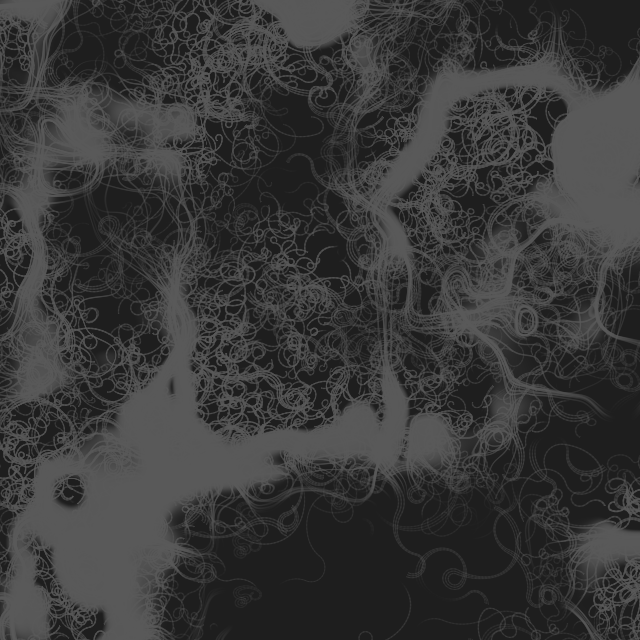
This pattern is drawn by a WebGL 1 fragment shader. Its source:

```glsl
precision highp float;
// Tangles of fine grey threads on near-black: curling trails built as chains of
// tangent arcs scattered by cell, plus ropes of strands that follow noise contours.
// A clump field decides where threads gather; overlapping ink saturates softly.
uniform vec2 u_resolution;

const vec3 GROUND = vec3(0.117);
const vec3 THREAD = vec3(0.348);
const float HALF_WIDTH = 0.001;      // thread half width
const float BEAD_SPACING = 0.0055;   // fine beading along a trail
const float BEAD_DEPTH = 0.4;
const float LARGE_CELL = 0.2;
const float SMALL_CELL = 0.085;
const float PLY_GAP = 0.0042;        // widest gap in a three-ply trail
const float CLUMP_SCALE = 3.1;
const vec2 CLUMP_RANGE = vec2(0.42, 0.68);  // void to crowded
const vec2 DENSE_RANGE = vec2(0.50, 0.70);  // crowded to solid
const vec2 INK_GAIN = vec2(0.7, 2.8);       // ink in thin and in dense places
const vec2 SPREAD = vec2(0.008, 0.22);      // rope gathered and frayed
const float CORE_WIDTH = 0.11;       // solid mass along a rope, in field units
const float STRAY = 0.03;            // chance of a trail in the void
const int TRAILS = 11;               // trails per cell
const int ARCS = 7;                  // arcs per trail
const int ROPES = 3;
const int STRANDS = 10;              // strands per rope
const float TAU = 6.2831853;

float hash(vec2 p) {
  return fract(sin(dot(p, vec2(127.1, 311.7))) * 43758.5453);
}
// Value noise at a frequency: x holds the value, yz the gradient in canvas units.
vec3 noise(vec2 p, float frequency, float seed) {
  vec2 q = p * frequency + seed, i = floor(q), f = q - i;
  vec2 u = f * f * f * (f * (f * 6.0 - 15.0) + 10.0);
  vec2 du = 30.0 * f * f * (f - 1.0) * (f - 1.0);
  float a = hash(i), b = hash(i + vec2(1.0, 0.0)) - a;
  float c = hash(i + vec2(0.0, 1.0)) - a, k = hash(i + 1.0) - a - b - c;
  return vec3(a + b * u.x + c * u.y + k * u.x * u.y, frequency * du * (vec2(b, c) + k * u.yx));
}
float clumpField(vec2 p) {
  return 0.57 * noise(p, CLUMP_SCALE, 4.7).x + 0.28 * noise(p, CLUMP_SCALE * 2.1, 18.9).x
       + 0.15 * noise(p, CLUMP_SCALE * 4.5, 51.2).x;
}
float threadLine(float dist, float aa) {
  return 1.0 - smoothstep(max(HALF_WIDTH - aa, 0.0), HALF_WIDTH + aa, dist);
}
// One trail: arcs of random radius and turn, each tangent to the one before.
// It has one ply, or three whose gap swells and closes along the way.
float trail(vec2 p, vec2 at, float cell, float seed, float plies, float aa) {
  vec2 heading = vec2(cos(seed), sin(seed));
  float ink = 0.0, travelled = 0.0;
  for (int j = 0; j < ARCS; j++) {
    float h = hash(vec2(seed, float(j) + 1.0));
    float side = fract(h * 391.0) < 0.5 ? -1.0 : 1.0;
    float radius = cell * mix(0.05, 0.36, h * h);
    float sweep = mix(7.5, 1.6, sqrt(h)) * mix(0.45, 1.0, fract(h * 57.0));
    vec2 spoke = side * vec2(heading.y, -heading.x);
    vec2 centre = at - spoke * radius, q = p - centre;
    float dist = abs(length(q) - radius);
    if (dist < HALF_WIDTH + aa + plies * PLY_GAP) {
      float angle = side * atan(spoke.x * q.y - spoke.y * q.x, dot(spoke, q));
      angle += angle < 0.0 ? TAU : 0.0;
      float along = travelled + angle * radius;
      float gap = PLY_GAP * (0.6 + 0.4 * sin(along * 35.0 + seed));
      float ply = abs(dist - gap * min(floor(dist / gap + 0.5), plies));
      float bead = 0.5 - 0.5 * cos(TAU * along / BEAD_SPACING);
      ink += step(angle, sweep) * threadLine(ply, aa) * (1.0 - BEAD_DEPTH * bead);
    }
    float c = cos(sweep), s = side * sin(sweep);
    heading = vec2(c * heading.x - s * heading.y, s * heading.x + c * heading.y);
    at = centre + side * vec2(heading.y, -heading.x) * radius;
    travelled += sweep * radius;
  }
  return ink;
}
// Trails scattered in a grid of cells, more of them where the clump field is high.
float trails(vec2 p, float cell, float seed, float plyShare, float aa) {
  float ink = 0.0;
  for (int n = 0; n < 9; n++) {
    vec2 id = floor(p / cell) + vec2(mod(float(n), 3.0), floor(float(n) / 3.0)) - 1.0;
    float field = clumpField((id + 0.5) * cell);
    float density = smoothstep(CLUMP_RANGE.x, CLUMP_RANGE.y, field) + STRAY;
    for (int k = 0; k < TRAILS; k++) {
      vec2 key = id + seed + float(k) * vec2(7.31, 3.17);
      float chance = hash(key);
      if (chance > density) continue;
      vec2 start = (id + vec2(hash(key + 5.3), hash(key + 19.7))) * cell;
      float reach = length(p - start) / cell;
      if (reach > 0.9) continue;
      float weight = (1.0 - smoothstep(0.7, 0.9, reach)) * mix(0.35, 1.0, fract(chance * 73.0));
      float plies = step(fract(chance * 211.0), plyShare);
      ink += weight * trail(p, start, cell, 90.0 * fract(chance * 617.0), plies, aa);
    }
  }
  return ink;
}
// Ropes: strands near a noise contour that gather and fray, solid where dense.
float ropes(vec2 p, float dense, float aa) {
  float ink = 0.0;
  for (int r = 0; r < ROPES; r++) {
    float seed = float(r) * 23.7 + 3.1;
    vec3 base = noise(p, 2.6, seed) + 0.5 * noise(p, 6.5, seed + 7.0)
              + 0.18 * noise(p, 15.0, seed + 13.0) - vec3(0.84, 0.0, 0.0);
    float opening = noise(p, 5.0, seed + 40.0).x;
    float spread = mix(SPREAD.x, SPREAD.y, opening * opening);
    ink += 1.6 * dense * dense * (1.0 - smoothstep(0.3, 1.0, abs(base.x) / CORE_WIDTH));
    for (int k = 0; k < STRANDS; k++) {
      vec3 wander = 1.4 * noise(p, 9.0, seed + 5.7 * float(k) + 61.0);
      float level = base.x + spread * (float(k) / float(STRANDS) - 1.2 + wander.x);
      ink += 0.8 * threadLine(abs(level) / max(length(base.yz + spread * wander.yz), 0.5), aa);
    }
  }
  return ink;
}
void main() {
  float side = min(u_resolution.x, u_resolution.y), aa = 0.6 / side;
  vec2 p = gl_FragCoord.xy / side;
  vec2 bent = p + 0.02 * (vec2(noise(p, 7.0, 0.0).x, noise(p, 7.0, 50.0).x) - 0.5);
  float clump = clumpField(p), dense = smoothstep(DENSE_RANGE.x, DENSE_RANGE.y, clump);
  float ink = trails(bent, LARGE_CELL, 0.0, 0.5, aa) + trails(bent, SMALL_CELL, 137.0, 0.0, aa);
  float gathered = smoothstep(0.38, 0.54, clump);
  if (gathered > 0.0) ink += gathered * ropes(p, dense, aa);
  ink *= mix(INK_GAIN.x, INK_GAIN.y, dense);
  gl_FragColor = vec4(mix(GROUND, THREAD, 1.0 - exp(-ink)), 1.0);
}
```
